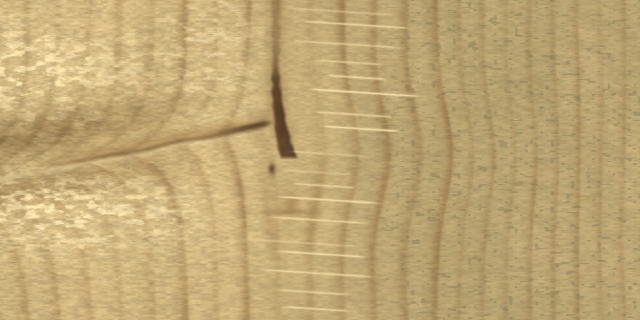
This texture is drawn by a WebGL 1 fragment shader. Its source:

```glsl
precision highp float;
uniform vec2 u_resolution;

const vec3 PALE_WOOD = vec3(0.82, 0.715, 0.50);
const vec3 GREY_WOOD = vec3(0.735, 0.65, 0.45);
const vec3 RING_TINT = vec3(0.56, 0.42, 0.25);
const vec3 SHEEN = vec3(1.0, 0.91, 0.70);
const vec3 BARK = vec3(0.30, 0.20, 0.12);
const vec3 SEAM_TINT = vec3(0.62, 0.48, 0.28);
const float RING_WIDE = 0.098;
const float RING_TIGHT = 0.073;
const float RING_ORIGIN = 1.068;
const float SEAM_START = 0.45;
const float SEAM_SLOPE = 0.188;
const float SEAM_END = 0.86;
const int SCRATCHES = 18;

float hash(vec2 p) {
  return fract(sin(dot(p, vec2(127.1, 311.7))) * 43758.545);
}

float noise(vec2 p) {
  vec2 i = floor(p), f = fract(p);
  f = f * f * (3.0 - 2.0 * f);
  return mix(mix(hash(i), hash(i + vec2(1, 0)), f.x),
             mix(hash(i + vec2(0, 1)), hash(i + vec2(1, 1)), f.x), f.y);
}

float fbm(vec2 p) {
  float sum = 0.0, amp = 0.5;
  for (int i = 0; i < 4; i++) {
    sum += amp * noise(p);
    p = p * 2.03 + 7.3;
    amp *= 0.5;
  }
  return sum / 0.9375;
}

float bell(float x, float width) {
  return exp(-x * x / (width * width));
}

float blob(vec2 p, vec2 size) {
  p /= size;
  return exp(-dot(p, p));
}

// Bends the grain toward the seam on the left and around the knot on the right.
float grainCoord(vec2 p, float d) {
  float pull = mix(0.28, 0.06, smoothstep(0.0, 0.85, p.x));
  pull *= 1.0 - smoothstep(0.8, 0.95, p.x);
  float bend = pull * exp(-abs(d) / (d > 0.0 ? 0.09 : 0.13));
  float bulge = 0.052 * bell(p.y - 0.52, 0.2);
  bulge *= smoothstep(0.88, 1.05, p.x) * (1.0 - smoothstep(1.2, 2.0, p.x));
  float wobble = 0.014 * (noise(vec2(p.x * 5.0, p.y * 4.0)) - 0.5);
  return p.x + bend - bulge + wobble;
}

float rings(vec2 p, float u) {
  float tightStart = RING_ORIGIN + 3.0 * RING_WIDE;
  float phase = u < tightStart ? (u - RING_ORIGIN) / RING_WIDE
                               : 3.0 + (u - tightStart) / RING_TIGHT;
  float id = floor(phase + 0.5), f = phase - id;
  float strength = mix(0.28, 0.6, hash(vec2(id, 4.0)));
  strength += 0.3 * (bell(id, 0.4) + bell(id - 3.0, 0.4) + bell(id + 3.0, 0.4));
  strength += 0.3 * bell(id - 1.0, 0.4) * smoothstep(0.4, 0.7, p.y);
  strength *= 1.0 - 0.65 * bell(id + 1.5, 0.8);
  strength *= 0.6 + 0.7 * noise(vec2(id * 3.7, p.y * 5.0));
  float line = bell(f, f < 0.0 ? 0.17 : 0.09);
  return strength * (line + 0.25 * bell(f + 0.12, 0.3));
}

void main() {
  vec2 p = gl_FragCoord.xy / u_resolution.y;
  float px = 1.0 / u_resolution.y;
  float left = 1.0 - smoothstep(0.55, 0.95, p.x);
  float d = p.y - SEAM_START - SEAM_SLOPE * p.x - 0.008 * (noise(p * 9.0) - 0.5);

  // Wood body and growth rings
  vec3 col = mix(PALE_WOOD, GREY_WOOD, smoothstep(0.6, 1.4, p.x));
  col *= 0.95 + 0.1 * fbm(p * vec2(6.0, 4.0));
  col = mix(col, RING_TINT, 0.62 * rings(p, grainCoord(p, d)));

  // Shade along both flanks of the seam
  float shade = 0.27 * bell(d - 0.11, 0.065) + 0.2 * bell(d + 0.055, 0.06);
  col *= 1.0 - shade * (1.0 - smoothstep(0.15, 0.8, p.x)) * vec3(0.85, 1.0, 1.25);

  // Glossy patches of flecks
  float gloss = blob(p - vec2(0.08, 0.78), vec2(0.32, 0.15))
              + blob(p - vec2(0.2, 0.33), vec2(0.42, 0.12))
              + 0.5 * blob(p - vec2(0.66, 0.82), vec2(0.16, 0.25));
  float fleck = smoothstep(0.42, 0.72, fbm(p * vec2(32.0, 65.0)));
  col = mix(col, SHEEN, clamp(gloss * (0.15 + 0.85 * fleck), 0.0, 0.9));

  // Fine fibres and grey pores
  float fibre = fbm(p * vec2(55.0, 150.0)) - 0.5;
  col *= 1.0 + fibre * mix(0.2, 0.28, left);
  float pore = smoothstep(0.74, 0.88, noise(p * vec2(62.0, 125.0) + 11.0));
  col = mix(col, vec3(0.50, 0.47, 0.36), 0.4 * pore * smoothstep(1.05, 1.3, p.x));

  // Seam blade with its dark crack
  float along = smoothstep(0.1, 0.35, p.x) * (1.0 - smoothstep(SEAM_END - 0.04, SEAM_END, p.x));
  float blade = smoothstep(-0.006, 0.004, d) * (1.0 - smoothstep(0.015, 0.05, d));
  col = mix(col, SEAM_TINT, 0.42 * blade * along);
  col = mix(col, SHEEN, 0.3 * bell(d + 0.012, 0.009) * left);
  col = mix(col, RING_TINT * 0.8, 0.5 * bell(d, 0.005 + px) * along);
  float crack = bell(d - 0.008, 0.009) * smoothstep(0.62, 0.8, p.x);
  col = mix(col, BARK, 0.75 * crack * along);

  // Pale cone below the knot
  float coneHalf = 0.03 + 0.17 * (p.y - 0.2);
  float coneY = smoothstep(0.15, 0.28, p.y) * (1.0 - smoothstep(0.4, 0.52, p.y));
  float coneX = abs(p.x - 0.91);
  col = mix(col, RING_TINT, coneY * (0.22 * bell(coneX - coneHalf - 0.02, 0.018) + 0.1 * bell(coneX, 0.07)));
  col = mix(col, RING_TINT, 0.45 * blob(p - vec2(0.905, 0.338), vec2(0.075, 0.009)));
  col = mix(col, RING_TINT, 0.4 * blob(p - vec2(0.91, 0.365), vec2(0.025, 0.03)));

  // Bark streak and its small companion spot
  float t = clamp((0.79 - p.y) / 0.28, 0.0, 1.0);
  float halfWidth = mix(0.011, 0.024, t) + 0.008 * (noise(p * vec2(30.0, 45.0)) - 0.5);
  float side = abs(p.x - 0.862 - 0.04 * t * t) - halfWidth;
  float streak = 1.0 - smoothstep(-0.005 - px, 0.005 + px, side);
  streak *= smoothstep(0.498, 0.515, p.y) * mix(0.88, 0.28, smoothstep(0.72, 0.87, p.y));
  col = mix(col, RING_TINT, 0.25 * bell(side, 0.025) * smoothstep(0.5, 0.6, p.y));
  col = mix(col, BARK * (0.8 + 0.5 * fbm(p * vec2(60.0, 20.0))), streak);
  col = mix(col, BARK, 0.75 * blob(p - vec2(0.85, 0.472), vec2(0.011, 0.017)));

  // Thin bright scratches
  for (int i = 0; i < SCRATCHES; i++) {
    float n = float(i), r = hash(vec2(n, 8.0));
    float y = (n + 0.3 + 0.5 * r) / float(SCRATCHES);
    float center = mix(0.98, 1.1, smoothstep(0.3, 0.65, y));
    float dx = p.x - center - 0.08 * (r - 0.5);
    float reach = mix(0.1, 0.2, hash(vec2(n, 2.0)));
    float span = 1.0 - smoothstep(reach * 0.7, reach, abs(dx));
    float glint = bell(p.y - y + 0.065 * dx, 0.0018 + 0.6 * px);
    col = mix(col, SHEEN, glint * span * mix(0.3, 0.8, r));
  }

  gl_FragColor = vec4(clamp(col, 0.0, 1.0), 1.0);
}
```
